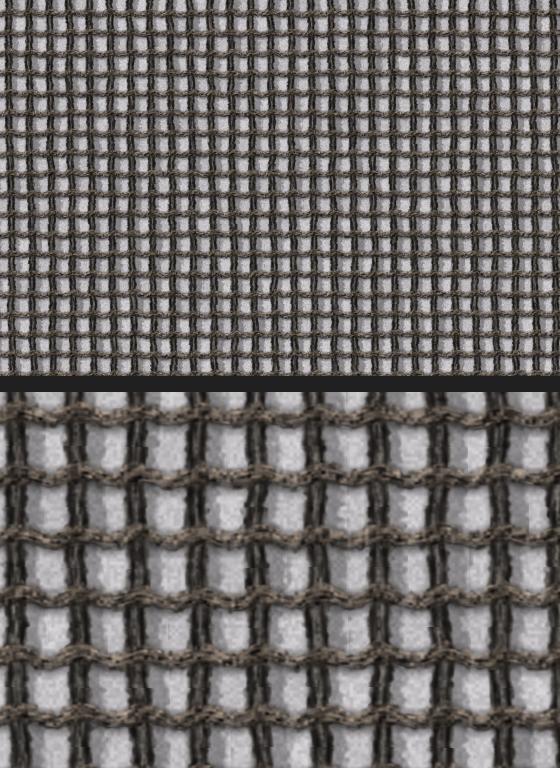
Top, the full canvas; bottom, a detail of the centre.
Write a Shadertoy shader that draws this texture.

```glsl
// Open woven mesh: brown cross yarns over paired black warp yarns on a pale ground.
// A grid of about 28 by 19 cells is bent slightly by value noise; each yarn is a soft
// distance band with bright twisted fibres, and casts a shadow into the openings.

float hash(vec2 p) {
    vec3 q = fract(vec3(p.xyx) * 0.1031);
    q += dot(q, q.yzx + 33.33);
    return fract((q.x + q.y) * q.z);
}

float noise(vec2 p) {
    vec2 cell = floor(p), f = fract(p);
    f = f * f * (3.0 - 2.0 * f);
    return mix(mix(hash(cell), hash(cell + vec2(1, 0)), f.x),
               mix(hash(cell + vec2(0, 1)), hash(cell + vec2(1, 1)), f.x), f.y);
}

// Coverage of a band of the given half width around d = 0
float band(float d, float halfWidth, float soft) {
    return 1.0 - smoothstep(halfWidth - soft, halfWidth + soft, abs(d));
}

void mainImage(out vec4 fragColor, in vec2 fragCoord) {
    vec2 uv = fragCoord / iResolution.xy;
    float down = 1.0 - uv.y;

    // Grid coordinates: yarns lie on the integers, y runs downwards
    vec2 grid = vec2(uv.x * 27.8 - 0.43 - 0.22 * down, down * 18.72 - 0.65);
    float soft = max(0.06, 18.72 / iResolution.y);
    grid += 0.07 * (vec2(noise(grid * 0.35 + 50.0), noise(grid * 0.35 + 90.0)) - 0.5);
    vec2 yarn = floor(grid + 0.5);

    // Signed distance to the nearest warp and cross yarn, each with its own wander
    float warpDist = grid.x - yarn.x
        + 0.09 * (noise(vec2(yarn.x * 7.0 + 40.0, grid.y * 1.3 + 20.0)) - 0.5);
    float wave = 6.2832 * grid.x;
    float crossDist = grid.y - yarn.y + 0.045 * cos(wave) + 0.025 * sin(wave)
        + 0.07 * (noise(vec2(grid.x * 1.6 + 20.0, yarn.y * 9.0 + 40.0)) - 0.5);

    // Fine hairs roughen the outlines and speckle every surface
    float fuzz = noise(grid * 11.0 + 300.0) - 0.5;
    float grain = noise(grid * 17.0 + 500.0) - 0.5;

    // Pale ground, uneven from opening to opening
    float open = hash(floor(grid) + 70.0);
    vec3 color = vec3(0.765, 0.755, 0.765) * (0.96 + 0.08 * open + 0.16 * grain);

    // Shadows: a grey strip of varied width right of warp yarns, others shorter
    float across = fract(warpDist + 1.0);
    float beneath = fract(crossDist + 1.0);
    float strip = 0.42 + 0.16 * (hash(floor(grid) + 17.0) - 0.5) + 0.14 * fuzz;
    color *= 1.0 - 0.30 * (1.0 - smoothstep(strip - 0.08, strip + 0.08, across));
    color *= 1.0 - 0.25 * smoothstep(0.72, 0.88, across);
    color *= 1.0 - 0.35 * (1.0 - smoothstep(0.14, 0.34, beneath));
    color *= 1.0 - 0.25 * smoothstep(0.76, 0.88, beneath);

    // Warp yarn: two thin black plies around a grey, ragged middle
    float tilt = 0.04 * sin(6.2832 * grid.y + 6.0 * hash(yarn + 11.0));
    float strands = noise(vec2(warpDist * 19.0 + yarn.x * 31.0 + 60.0, grid.y * 4.0 + 30.0));
    float plySpread = 0.09 + 0.03 * hash(yarn + 5.0);
    float ply = band(abs(warpDist - tilt * 0.5) - plySpread, 0.05 + 0.04 * fuzz, 0.055);
    vec3 middle = vec3(0.33, 0.315, 0.30) * (0.5 + 0.8 * strands + 0.5 * grain);
    vec3 plyColor = vec3(0.095, 0.085, 0.08) * (0.6 + 0.9 * strands);
    float warpWidth = 0.145 + 0.04 * hash(yarn + 23.0) + 0.10 * fuzz;
    color = mix(color, middle, 0.92 * band(warpDist, warpWidth, soft));
    color = mix(color, plyColor, 0.90 * ply);

    // Cross yarn: brown twisted fibres, lit above, with a dark line underneath
    float twist = 0.5 + 0.5 * sin(wave * 3.0 + crossDist * 22.0 + 5.0 * noise(grid * 2.0 + 80.0));
    float fibres = noise(vec2(grid.x * 6.0 + 40.0, crossDist * 22.0 + yarn.y * 37.0 + 60.0));
    float light = 0.42 + 0.75 * fibres + 0.38 * twist + 0.9 * grain
        - 1.8 * clamp(crossDist, -0.12, 0.12);
    vec3 crossColor = vec3(0.365, 0.325, 0.29) * max(light, 0.2);
    crossColor *= 1.0 - 0.25 * band(warpDist, 0.12, 0.14);
    float crossWidth = 0.135 + 0.03 * cos(wave) + 0.11 * fuzz;
    color = mix(color, crossColor, 0.92 * band(crossDist, crossWidth, soft));
    float underline = band(crossDist - 0.13 - 0.05 * fuzz, 0.02, 0.06);
    color = mix(color, vec3(0.10, 0.09, 0.08), underline * (0.25 + 0.7 * fibres));

    fragColor = vec4(clamp(color, 0.0, 1.0), 1.0);
}
```
